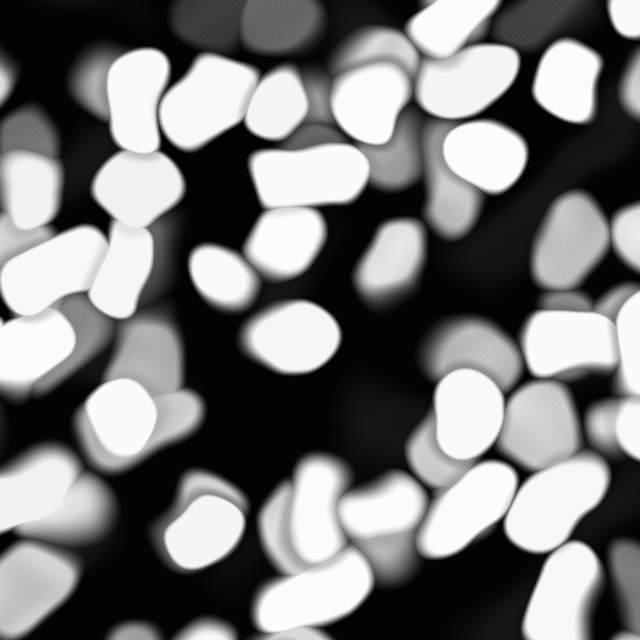
Give the GLSL for this texture, as a Shadertoy shader.

```glsl
// Soft white blobs clustered on black, like a thresholded and blurred cell image.
// Two jittered cellular layers of bent capsules: dim, blurry ones lie behind
// bright, crisp ones. Layered sines bend the outlines, vary blur and form voids.

const float CELLS = 7.5;              // cells across the canvas
const float JITTER = 0.5;             // scatter of centres, in cells
const vec2 RADIUS = vec2(0.34, 0.46); // smallest and largest, in cells
const float MAX_STRETCH = 0.38;       // half length of a capsule spine
const float MAIN_ANGLE = 0.95;        // preferred direction, radians
const float ANGLE_SPREAD = 2.0;
const float FRONT_SHARE = 0.43;       // filled cells in each layer
const float BACK_SHARE = 0.52;
const vec2 FRONT_TONE = vec2(0.93, 1.0);
const vec2 BACK_TONE = vec2(0.10, 0.92);
const vec2 FRONT_BLUR = vec2(0.05, 0.17);
const vec2 BACK_BLUR = vec2(0.10, 0.27);
const float SEAM = 0.35;              // darkening where blobs touch
const float BLACK = 0.012;
const float LATTICE_COUNT = 128.0;    // fine weave seen in the greys
const float LATTICE_DEPTH = 0.025;

vec4 hash4(vec2 p) {
    vec4 q = fract(p.xyxy * vec4(0.1031, 0.1030, 0.0973, 0.1099));
    q += dot(q, q.wzxy + 33.33);
    return fract((q.xxyz + q.yzzw) * q.zywx);
}

// Smooth field from layered sines, roughly -1 to 1
float waves(vec2 p) {
    return 0.5 * sin(p.x * 1.3 + 1.7 * sin(p.y * 0.9))
         + 0.5 * sin(p.y * 1.6 - p.x * 0.7 + 1.2 * sin(p.x * 1.1));
}

float capsule(vec2 p, vec2 spine, float radius) {
    float t = clamp(dot(p, spine) / max(dot(spine, spine), 1e-4), -1.0, 1.0);
    return length(p - spine * t) - radius;
}

// Lays one layer of blobs over the given brightness
float blobLayer(float value, vec2 p, float seed, float share,
                vec2 toneRange, vec2 blurRange, float seamDepth) {
    vec2 home = floor(p);
    float blur = mix(blurRange.x, blurRange.y,
                     smoothstep(-0.1, 0.9, waves(p * 1.4 + seed)));
    for (int y = -1; y <= 1; y++) {
        for (int x = -1; x <= 1; x++) {
            vec2 id = home + vec2(x, y);
            vec4 place = hash4(id + seed);
            vec4 look = hash4(id + seed + 57.0);

            // Neighbouring cells fill together, leaving larger voids
            float fill = share + 0.28 * waves(id * 0.75 + 2.0);
            if (place.z > fill) continue;

            vec2 center = id + 0.5 + JITTER * (place.xy - 0.5);
            float angle = MAIN_ANGLE + ANGLE_SPREAD * (place.w - 0.5);
            vec2 spine = vec2(cos(angle), sin(angle)) * MAX_STRETCH * look.x;
            float radius = mix(RADIUS.x, RADIUS.y, look.y) - 0.08 * look.x;
            float d = capsule(p - center, spine, radius);

            float tone = mix(toneRange.x, toneRange.y, sqrt(look.z));
            float mask = smoothstep(blur, -blur, d);
            value *= 1.0 - seamDepth * look.w * smoothstep(0.14, 0.0, d);
            value = max(value, tone * mask);
        }
    }
    return value;
}

void mainImage(out vec4 fragColor, in vec2 fragCoord) {
    vec2 uv = fragCoord / iResolution.y;
    vec2 p = uv * CELLS + 20.0;

    // Bend the outlines
    p += 0.055 * vec2(sin(p.y * 5.1 + 2.0 * sin(p.x * 2.3)),
                      sin(p.x * 4.7 + 2.0 * sin(p.y * 2.9)));

    // Faint smoke, then dim blobs, then bright blobs
    float smoke = 0.07 * smoothstep(0.25, 1.0, waves(p * 1.7 + 9.0));
    float value = BLACK + smoke;
    value = blobLayer(value, p, 131.0, BACK_SHARE, BACK_TONE, BACK_BLUR, 0.0);
    value *= 1.0 + 0.06 * waves(p * 5.0);
    value = blobLayer(value, p, 17.0, FRONT_SHARE, FRONT_TONE, FRONT_BLUR, SEAM);

    // Fine weave, strongest in the middle greys
    vec2 weave = sin(uv * LATTICE_COUNT * 6.2832);
    float middle = 4.0 * value * (1.0 - value);
    value += LATTICE_DEPTH * weave.x * weave.y * max(middle, 0.0);

    fragColor = vec4(vec3(clamp(value, 0.0, 0.99)), 1.0);
}
```
